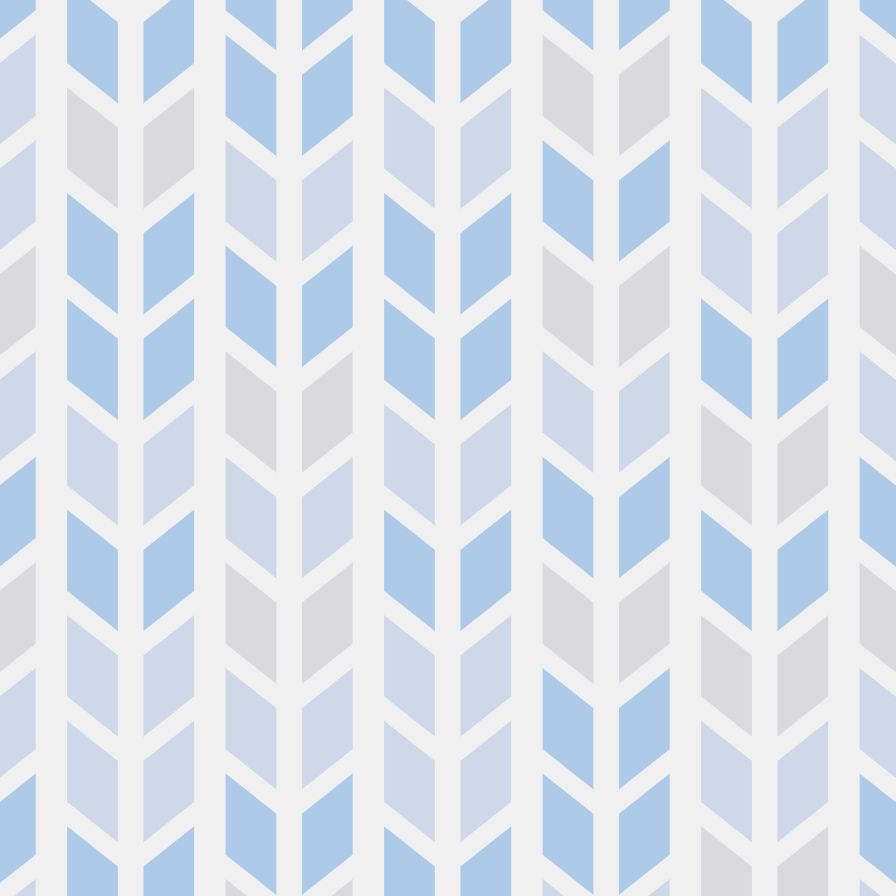
Reproduce this pattern procedurally as a Shadertoy shader.

```glsl
// Staggered columns of pastel chevrons, each split into two slanted tiles.

const vec3 PAPER    = vec3(0.94);
const vec3 BLUE     = vec3(0.68, 0.795, 0.912);
const vec3 LAVENDER = vec3(0.81, 0.848, 0.912);
const vec3 GREY     = vec3(0.853, 0.850, 0.868);

const vec2  PITCH      = vec2(0.1769, 0.1178);  // column and row spacing
const vec2  FIRST      = vec2(0.1458, 0.1429);  // spine x, tile middle y from the top
const vec2  TILE_HALF  = vec2(0.0283, 0.0453);  // half width, half height
const float TILE_SHIFT = 0.0426;                // spine to tile centre line
const float SLOPE      = 0.793;
const float COLUMN_CYCLE = 6.0;                 // colours recur after this many columns

float hash(vec2 p) {
    vec3 q = fract(vec3(p.xyx) * 0.1031);
    q += dot(q, q.yzx + 33.33);
    return fract((q.x + q.y) * q.z);
}

// Golden-ratio steps down a column keep equal neighbours rare.
vec3 tileColour(float column, float row) {
    float c = mod(column, COLUMN_CYCLE);
    float pick = fract(0.618 * row + hash(vec2(c, 7.0)) + 0.25 * hash(vec2(c, row + 40.0)));
    return pick < 0.41 ? BLUE : pick < 0.74 ? LAVENDER : GREY;
}

// Signed distance to a sheared box; y is measured along the vertical edges.
float slantedTile(vec2 p, vec2 halfSize, float slope) {
    vec2 d = abs(p) - halfSize;
    return max(d.x, d.y * inversesqrt(1.0 + slope * slope));
}

void mainImage(out vec4 fragColor, in vec2 fragCoord) {
    float pixel = 1.0 / iResolution.y;
    vec2 p = vec2(fragCoord.x, iResolution.y - fragCoord.y) * pixel - FIRST;

    // Columns, mirrored about their spines
    float column = floor(p.x / PITCH.x + 0.5);
    float side = abs(p.x - column * PITCH.x) - TILE_SHIFT;

    // Rows, straightened by the slope and staggered by half a pitch
    float outerEdge = TILE_HALF.x;
    float y = p.y + SLOPE * (side - outerEdge) + 0.5 * PITCH.y * mod(column, 2.0);
    float row = floor(y / PITCH.y + 0.5);

    float d = slantedTile(vec2(side, y - row * PITCH.y), TILE_HALF, SLOPE);
    float coverage = clamp(0.5 - d / pixel, 0.0, 1.0);
    fragColor = vec4(mix(PAPER, tileColour(column, row), coverage), 1.0);
}
```
